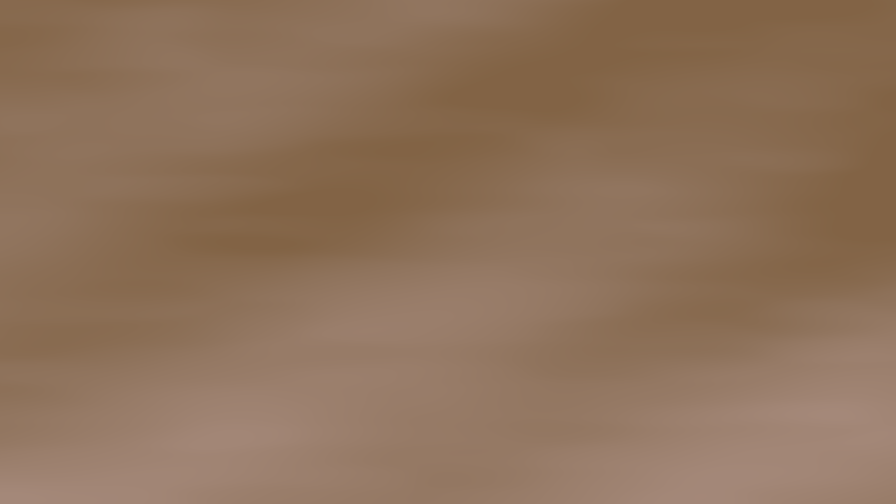
Give the GLSL for this texture, as a Shadertoy shader.

```glsl
const vec3 DARK_BROWN  = vec3(0.510, 0.390, 0.272);
const vec3 MID_BROWN   = vec3(0.560, 0.450, 0.360);
const vec3 PALE_ROSE   = vec3(0.655, 0.545, 0.490);
const float MID_TONE   = 0.36;

const float UPPER_TONE = 0.22;
const float LOWER_TONE = 0.70;
const float HAZE_TOP   = 0.60;

const vec2 WAVE_CREST  = vec2(0.53, 0.43);
const vec2 WAVE_FREQ   = vec2(1.43, -1.46);
const float WAVE_DEPTH = 0.19;
const float WARP       = 0.10;

const float CORNER_SHADE  = 0.38;
const vec2 MOTTLE_SCALE   = vec2(5.0, 7.0);
const float MOTTLE_DEPTH  = 0.20;
const vec2 STREAK_SCALE   = vec2(8.0, 24.0);
const float STREAK_DEPTH  = 0.13;
const float CELL_SOFTNESS = 4.5;
const float TAU = 6.2831853;

vec3 hash3(vec2 cell) {
    vec3 p = fract(cell.xyx * vec3(0.1031, 0.1030, 0.0973));
    p += dot(p, p.yxz + 33.33);
    return fract((p.xxy + p.yzz) * p.zyx);
}

// Soft cellular noise: neighbouring cell values blended by distance, about -0.5 to 0.5
float softCells(vec2 p) {
    vec2 cell = floor(p);
    float total = 0.0;
    float weight = 0.0;
    for (int y = -1; y <= 1; y++) {
        for (int x = -1; x <= 1; x++) {
            vec2 id = cell + vec2(x, y);
            vec3 rnd = hash3(id);
            vec2 d = id + 0.2 + 0.6 * rnd.xy - p;
            float w = exp(-CELL_SOFTNESS * dot(d, d));
            total += w * (rnd.z - 0.5);
            weight += w;
        }
    }
    return total / weight;
}

vec3 toneColor(float tone) {
    vec3 lower = mix(DARK_BROWN, MID_BROWN, tone / MID_TONE);
    vec3 upper = mix(MID_BROWN, PALE_ROSE, (tone - MID_TONE) / (1.0 - MID_TONE));
    return tone < MID_TONE ? lower : upper;
}

void mainImage(out vec4 fragColor, in vec2 fragCoord) {
    vec2 uv = fragCoord / iResolution.xy;

    // Pale haze rising from the lower edge
    float haze = 1.0 - smoothstep(0.0, HAZE_TOP, uv.y);
    float tone = mix(UPPER_TONE, LOWER_TONE, haze);

    // Broad diagonal bands of light and shade
    float mottle = softCells(uv * MOTTLE_SCALE + 3.7);
    vec2 bent = uv + WARP * mottle * vec2(1.0, 0.5);
    tone += WAVE_DEPTH * cos(TAU * dot(bent - WAVE_CREST, WAVE_FREQ));

    // Shaded upper right corner
    vec2 corner = smoothstep(vec2(0.7, 0.4), vec2(1.0, 0.9), uv);
    tone -= CORNER_SHADE * corner.x * corner.y;

    // Blurred patches and thin horizontal streaks
    tone += MOTTLE_DEPTH * mottle;
    tone += STREAK_DEPTH * softCells(uv * STREAK_SCALE + 17.3);

    fragColor = vec4(toneColor(clamp(tone, 0.0, 1.0)), 1.0);
}
```
